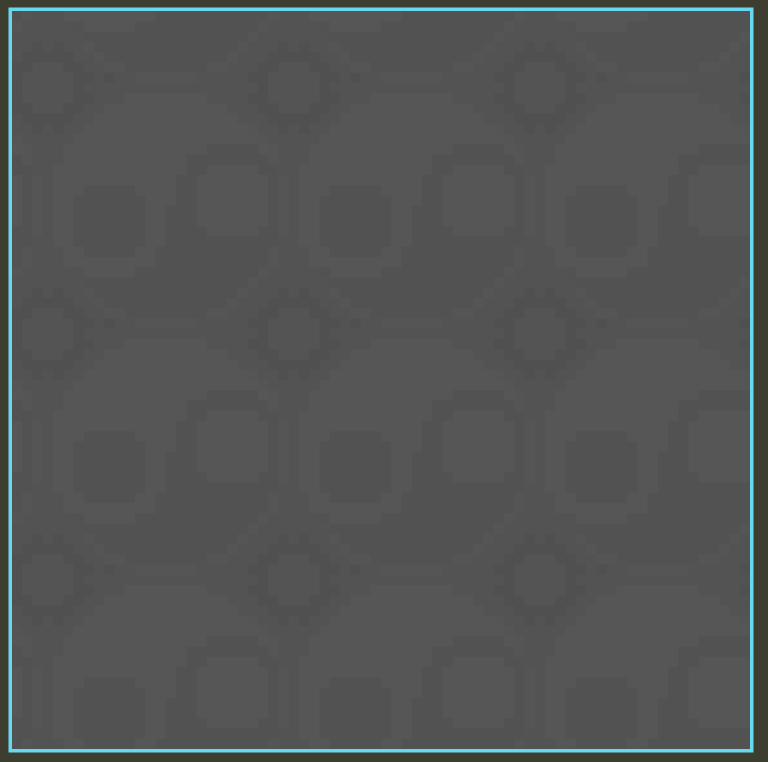
This pattern is drawn by a WebGL 1 fragment shader. Its source:

```glsl
precision highp float;

uniform vec2 u_resolution;

const float TILES = 3.0;        // repeats across and down
const float CELLS = 24.0;       // square cells along one tile
const vec2 PANEL_ORIGIN = vec2(0.0156, 0.0143);
const float PANEL_SIZE = 0.961;
const float BORDER = 0.0046;

const vec3 BACKDROP = vec3(0.24, 0.24, 0.19);
const vec3 CYAN = vec3(0.40, 0.85, 0.94);

const float LIGHT = 0.338;
const float MIDTONE = 0.330;
const float DARK = 0.323;
const float RING_TONE = 0.313;

// Shortest offset from a centre on the repeating tile
vec2 wrapOffset(vec2 cell, vec2 center) {
  return mod(cell - center + 0.5 * CELLS, CELLS) - 0.5 * CELLS;
}

float disc(vec2 offset, float radius) {
  return 1.0 - step(radius, length(offset));
}

// Single cell at a given offset
float dot1(vec2 offset, vec2 place) {
  vec2 d = abs(offset - place);
  return 1.0 - step(0.5, max(d.x, d.y));
}

// Circle split into light and dark lobes, each holding a disc of the other tone
float lobedCircle(vec2 cell, float tone) {
  vec2 d = wrapOffset(cell, vec2(15.0, 19.0));
  vec2 left = wrapOffset(cell, vec2(9.5, 20.5));
  vec2 right = wrapOffset(cell, vec2(21.5, 18.5));

  float shade = step(0.0, dot(d, vec2(1.0, 6.0)));
  shade = mix(shade, 0.0, disc(left, 5.7));
  shade = mix(shade, 1.0, disc(right, 5.7));
  shade = mix(shade, 1.0, disc(left, 3.7));
  shade = mix(shade, 0.0, disc(right, 3.7));

  float rim = mix(DARK + 0.004, LIGHT - 0.003, step(0.0, d.x + d.y));
  tone = mix(tone, rim, disc(d, 12.0));
  return mix(tone, mix(LIGHT, DARK, shade), disc(d, 11.1));
}

// Small toothed ring with one loose cell beside it
float toothedRing(vec2 cell, float tone) {
  vec2 d = wrapOffset(cell, vec2(3.5, 7.5));
  vec2 a = abs(d);
  vec2 folded = vec2(max(a.x, a.y), min(a.x, a.y));
  float ring = disc(d, 3.75);
  float teeth = dot1(folded, vec2(4.0, 1.0));
  float loose = dot1(d, vec2(6.0, -1.0));
  tone = mix(tone, RING_TONE, max(ring, max(teeth, loose)));
  return mix(tone, MIDTONE, disc(d, 2.7));
}

float patternTone(vec2 panel) {
  vec2 cell = floor(panel * TILES * CELLS) + 0.5;
  return toothedRing(cell, lobedCircle(cell, DARK + 0.002));
}

// Panel coordinates run from 0 to 1, with y pointing down
vec3 scene(vec2 point) {
  vec2 panel = (point - PANEL_ORIGIN) / PANEL_SIZE;
  vec2 fromCenter = abs(panel - 0.5);
  float edge = (max(fromCenter.x, fromCenter.y) - 0.5) * PANEL_SIZE;
  vec3 color = vec3(patternTone(panel));
  color = mix(color, CYAN, step(0.0, edge));
  return mix(color, BACKDROP, step(BORDER, edge));
}

void main() {
  // Average a 4 by 4 grid of samples to smooth every edge
  vec3 total = vec3(0.0);
  for (int row = 0; row < 4; row++) {
    for (int column = 0; column < 4; column++) {
      vec2 jitter = (vec2(float(column), float(row)) - 1.5) / 4.0;
      vec2 position = gl_FragCoord.xy + jitter;
      position.y = u_resolution.y - position.y;
      total += scene(position / u_resolution.x);
    }
  }
  gl_FragColor = vec4(total / 16.0, 1.0);
}
```
